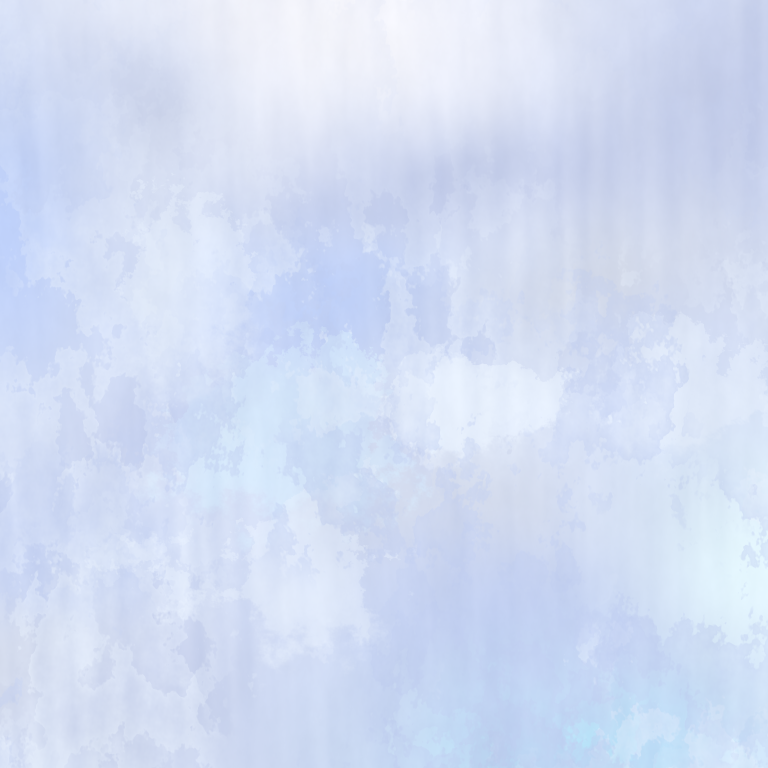
Reproduce this background procedurally as a three.js fragment shader.

```glsl
varying vec2 vUv;

const vec3 BASE = vec3(0.828, 0.868, 0.96);
const vec3 WHITE = vec3(0.965, 0.967, 0.992);
const vec3 CLOUD = vec3(0.905, 0.94, 0.988);
const vec3 LAVENDER = vec3(0.765, 0.802, 0.915);
const vec3 BLUE = vec3(0.74, 0.812, 0.975);
const vec3 GREY = vec3(0.825, 0.852, 0.915);
const vec3 ICE = vec3(0.84, 0.92, 0.99);
const vec3 MINT = vec3(0.89, 0.96, 0.99);
const vec3 CYAN = vec3(0.72, 0.89, 0.975);

const int OCTAVES = 7;
const float SOFT = 0.5;
const float RAGGED = 0.66;
const int TORN_LAYERS = 8;
const float TORN_EDGE = 0.03;
const float TORN_FADE = 7.0;
const float TORN_STRENGTH = 0.55;
const float WARP = 0.12;
const float MOTTLE = 0.055;
const float STREAK_COUNT = 27.0;
const float STREAK_STRENGTH = 0.008;
const float FIBRE_COUNT = 48.0;
const float FIBRE_STRENGTH = 0.022;

float hash(vec2 p) {
  return fract(sin(dot(p, vec2(127.1, 311.7))) * 43758.5453);
}

float noise(vec2 p) {
  vec2 cell = floor(p);
  vec2 f = fract(p);
  f = f * f * (3.0 - 2.0 * f);
  float low = mix(hash(cell), hash(cell + vec2(1.0, 0.0)), f.x);
  float high = mix(hash(cell + vec2(0.0, 1.0)), hash(cell + 1.0), f.x);
  return mix(low, high, f.y);
}

// Centred on zero; a higher gain gives a rougher field
float fbm(vec2 p, float gain) {
  float sum = 0.0;
  float total = 0.0;
  float amplitude = 1.0;
  for (int i = 0; i < OCTAVES; i++) {
    sum += amplitude * (noise(p) - 0.5);
    total += amplitude;
    p = mat2(1.6, 1.2, -1.2, 1.6) * p + 7.3;
    amplitude *= gain;
  }
  return sum / total;
}

// Soft elliptical wash of one tint
vec3 wash(vec3 color, vec2 p, vec2 centre, vec2 size, vec3 tint) {
  vec2 d = (p - centre) / size;
  return mix(color, tint, exp(-dot(d, d)));
}

// Patch with a ragged outline, crisp above and dissolving below
float tornPatch(vec2 p, vec2 centre, vec2 size) {
  vec2 q = (p - centre) / size;
  float d = 1.0 - length(q) + 3.2 * fbm(p * 8.0 + centre * 31.0, RAGGED);
  float softness = mix(0.6, 0.1, smoothstep(-0.9, 0.3, q.y));
  return smoothstep(0.0, softness, d) * (0.7 + 0.3 * smoothstep(0.0, 0.9, d));
}

vec3 washes(vec2 p) {
  vec3 c = BASE;
  c = wash(c, p, vec2(0.46, 0.98), vec2(0.38, 0.24), WHITE);
  c = wash(c, p, vec2(1.00, 0.86), vec2(0.21, 0.24), LAVENDER);
  vec2 slanted = p - vec2(0.0, 0.22 * (p.x - 0.6));
  c = wash(c, slanted, vec2(0.60, 0.76), vec2(0.32, 0.075), LAVENDER);
  c = wash(c, p, vec2(0.17, 0.84), vec2(0.13, 0.11), mix(LAVENDER, GREY, 0.5));
  c = wash(c, p, vec2(0.00, 0.70), vec2(0.11, 0.19), BLUE);
  c = wash(c, p, vec2(0.44, 0.59), vec2(0.18, 0.10), BLUE);
  c = wash(c, slanted, vec2(0.79, 0.59), vec2(0.20, 0.09), GREY);
  c = wash(c, p, vec2(0.19, 0.43), vec2(0.10, 0.08), mix(LAVENDER, BASE, 0.4));
  c = wash(c, p, vec2(0.62, 0.32), vec2(0.15, 0.11), GREY);
  c = wash(c, p, vec2(0.07, 0.25), vec2(0.16, 0.09), mix(BLUE, LAVENDER, 0.6));
  c = wash(c, p, vec2(0.03, 0.11), vec2(0.16, 0.07), GREY);
  c = wash(c, p, vec2(0.20, 0.08), vec2(0.14, 0.09), LAVENDER);
  c = wash(c, p, vec2(0.67, 0.17), vec2(0.20, 0.11), mix(BLUE, LAVENDER, 0.6));
  c = wash(c, p, vec2(1.00, 0.26), vec2(0.17, 0.16), MINT);
  return wash(c, p, vec2(0.77, 0.01), vec2(0.24, 0.10), CYAN);
}

void main() {
  vec2 p = vUv;

  // Drifting colour washes
  vec2 drift = vec2(fbm(p * 3.0 + 4.7, SOFT), fbm(p * 3.0 + 21.4, SOFT));
  vec3 color = washes(p + WARP * drift);

  // Central cloud bank and its outliers
  color = mix(color, ICE, 0.85 * tornPatch(p, vec2(0.42, 0.40), vec2(0.15, 0.13)));
  color = mix(color, CLOUD, 0.6 * tornPatch(p, vec2(0.38, 0.22), vec2(0.16, 0.11)));
  color = mix(color, CLOUD, 0.9 * tornPatch(p, vec2(0.60, 0.45), vec2(0.12, 0.08)));
  color = mix(color, CLOUD, 0.65 * tornPatch(p, vec2(0.91, 0.47), vec2(0.11, 0.09)));
  color = mix(color, CLOUD, 0.65 * tornPatch(p, vec2(0.23, 0.61), vec2(0.10, 0.10)));

  // Layers with one crisp torn side that fade inward
  float calmSky = smoothstep(0.6, 0.88, p.y + 0.15 * (p.x - 0.3));
  for (int i = 0; i < TORN_LAYERS; i++) {
    float layer = float(i);
    vec2 seed = vec2(17.3, 9.1) * (layer + 1.0);
    float d = fbm(p * vec2(6.0, 4.6) + seed, RAGGED);
    float mask = smoothstep(0.0, TORN_EDGE, d) * exp(-TORN_FADE * max(d, 0.0));
    mask *= smoothstep(0.45, 0.75, noise(p * 4.0 + seed.yx));
    vec3 tint = mod(layer, 2.0) < 0.5 ? CLOUD : mix(BLUE, LAVENDER, 0.55);
    color = mix(color, tint, TORN_STRENGTH * mask * (1.0 - 0.8 * calmSky));
  }

  // Mottled pigment
  color += MOTTLE * fbm(p * vec2(14.0, 9.0) + 52.0, RAGGED);

  // Broad hanging streaks in places, uneven fibres throughout
  float lean = p.x + 0.06 * p.y * (1.0 - p.x);
  float wobble = 7.0 * noise(p * vec2(6.0, 1.5) + 8.0);
  float streak = sin(6.2832 * lean * STREAK_COUNT + wobble);
  float streakZone = smoothstep(0.45, 0.85, noise(p * vec2(3.5, 4.0) + 33.0));
  float fibre = noise(vec2(lean * FIBRE_COUNT, p.y * 6.0)) - 0.5;
  fibre += 0.5 * (noise(vec2(lean * FIBRE_COUNT * 2.7, p.y * 14.0)) - 0.5);
  color += STREAK_STRENGTH * streak * streakZone * vec3(1.0, 0.9, 0.5);
  color += FIBRE_STRENGTH * fibre * vec3(1.0, 0.9, 0.6);

  gl_FragColor = vec4(clamp(color, 0.0, 1.0), 1.0);
}
```
